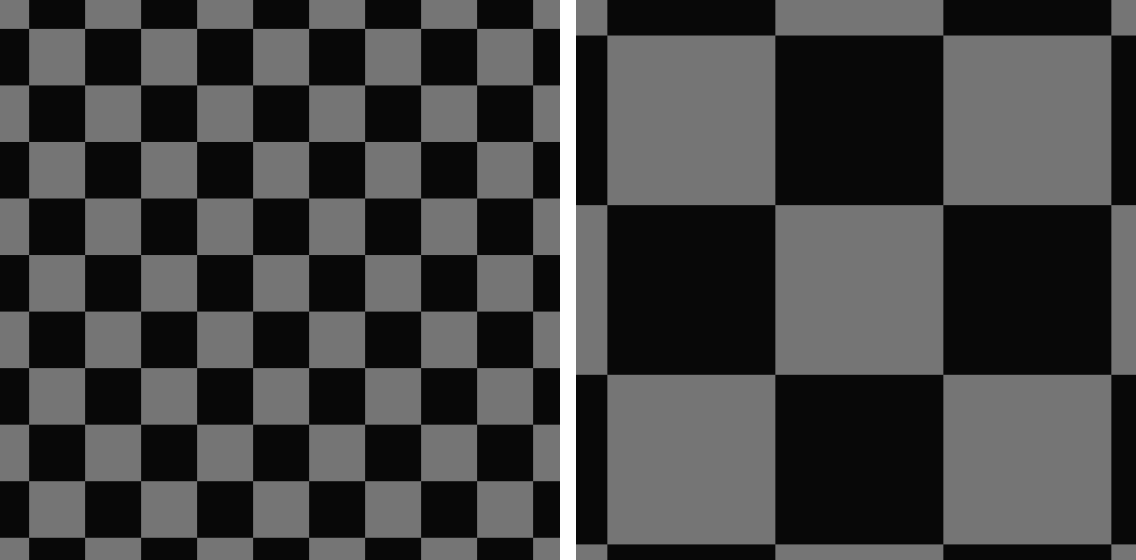
Left: the whole. Right: its middle third, enlarged.
This pattern is drawn by a Shadertoy shader. Its source:

```glsl
// Flat two-tone checkerboard, cut off unevenly at the canvas borders.

#define CELL_SIZE  vec2(0.1000, 0.10097)  // width and height of one check
#define GRID_START vec2(0.0520, 0.0397)   // first grid crossing from the lower left
#define DARK_TONE  vec3(0.03)
#define LIGHT_TONE vec3(0.46)

// Signed distance to the nearest grid line, alternating in sign from cell to cell.
vec2 signedEdgeDistance(vec2 uv) {
    vec2 cell = (uv - GRID_START) / CELL_SIZE;
    return (0.5 - abs(mod(cell + 0.5, 2.0) - 1.0)) * CELL_SIZE;
}

void mainImage(out vec4 fragColor, in vec2 fragCoord) {
    vec2 uv = fragCoord / iResolution.xy;
    vec2 pixel = 1.0 / iResolution.xy;

    // Stripes in each axis, -1 to 1, with a ramp one pixel wide at the edges.
    vec2 stripes = clamp(2.0 * signedEdgeDistance(uv) / pixel, -1.0, 1.0);

    // Equal signs give a light check, opposite signs a dark one.
    float lightness = 0.5 + 0.5 * stripes.x * stripes.y;
    fragColor = vec4(mix(DARK_TONE, LIGHT_TONE, lightness), 1.0);
}
```
